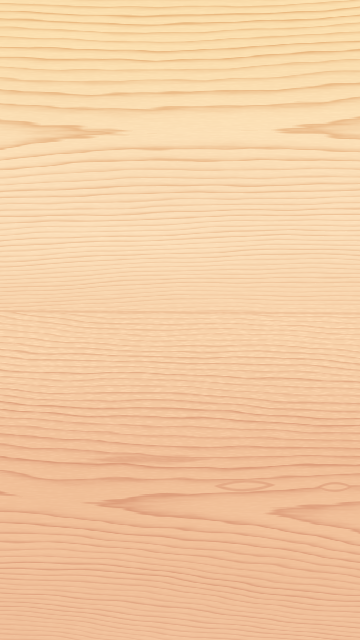
Give the GLSL for this texture, as a WebGL 1 fragment shader.

```glsl
precision highp float;
// Two pale softwood boards with horizontal growth rings and cathedral grain.
uniform vec2 u_resolution;

float hash(vec2 p) {
  p = fract(p * vec2(0.1031, 0.1173));
  p += dot(p, p.yx + 33.33);
  return fract((p.x + p.y) * p.x * 17.0);
}

// Distance to the nearest scattered cell point.
float cellular(vec2 p) {
  vec2 cell = floor(p);
  float nearest = 2.0;
  for (int j = -1; j <= 1; j++) {
    for (int i = -1; i <= 1; i++) {
      vec2 c = cell + vec2(float(i), float(j));
      vec2 point = c + vec2(hash(c + 11.0), hash(c + 47.0));
      nearest = min(nearest, distance(p, point));
    }
  }
  return nearest;
}

// Slow waviness of the grain.
float waver(vec2 p, float seed) {
  return 0.0022 * sin(p.x * 5.0 + p.y * 23.0 + seed)
       + 0.0012 * sin(p.x * 11.0 - p.y * 41.0 + seed * 2.3)
       + 0.0005 * sin(p.x * 27.0 + p.y * 90.0 + seed * 3.7);
}

// Rings crowd together away from the heart line: x = phase, y = steepness.
vec2 ringPhase(float offset, float densityAbove, float densityBelow) {
  float density = mix(densityAbove, densityBelow, step(0.0, offset));
  float d = abs(offset);
  return vec2(density * pow(d + 1e-5, 1.5), 1.5 * density * sqrt(d));
}

// Latewood darkens gradually, then stops at a crisp edge.
float ringInk(float phase, float steepness, float pixel, float seed) {
  float f = fract(phase);
  float edge = clamp(steepness * pixel * 1.1, 0.1, 0.45);
  float line = pow(f, 5.0) * (1.0 - smoothstep(1.0 - edge, 1.0, f));
  float strength = 0.65 + 0.7 * hash(vec2(floor(phase), seed));
  float crowding = mix(1.0, 0.8, smoothstep(50.0, 160.0, steepness));
  return (line * 1.45 + 0.1 * f * f) * strength * crowding;
}

// Pointed lens: 0 at its heart, 1 at its rim.
float lens(vec2 p, vec2 center, vec2 halfSize) {
  vec2 q = (p - center) / halfSize;
  return abs(q.y) + q.x * q.x;
}

vec3 boardTone(float y) {
  vec3 tone = mix(vec3(0.985, 0.875, 0.685), vec3(0.985, 0.872, 0.725),
                  smoothstep(0.0, 0.36, y));
  tone = mix(tone, vec3(0.972, 0.825, 0.668), smoothstep(0.36, 0.54, y));
  tone = mix(tone, vec3(0.947, 0.755, 0.600), smoothstep(0.53, 0.73, y));
  return mix(tone, vec3(0.945, 0.758, 0.608), smoothstep(0.80, 1.0, y));
}

void main() {
  vec2 p = gl_FragCoord.xy / u_resolution;
  p.y = 1.0 - p.y;
  float pixel = 1.0 / u_resolution.y;
  float seamOffset = p.y - 0.486 - 0.004 * p.x;
  float lower = smoothstep(-pixel, pixel, seamOffset);
  float feather = cellular(p * vec2(9.0, 190.0)) - 0.5;

  // Upper board: tongues enter from both sides of a saddle.
  float upperOffset = p.y - 0.207 + 0.012 * (p.x - 0.5) + waver(p, 1.0);
  vec2 upperRing = ringPhase(upperOffset, 124.0, 205.0);
  float saddle = p.x - 0.55;
  float upperPhase = upperRing.x - 2.2 * (saddle * saddle - 0.036) + 0.17 * feather;
  float upperInk = ringInk(upperPhase, upperRing.y, pixel, 3.0);

  // Lower board: nested tongues open toward the right.
  float lowerOffset = p.y - 0.782 - 0.04 * (p.x - 0.25) + 1.5 * waver(p, 4.0);
  vec2 lowerRing = ringPhase(lowerOffset, 145.0, 210.0);
  float reach = sqrt((p.x - 0.14) * (p.x - 0.14) + 0.008) - 0.142;
  float lowerPhase = lowerRing.x - 2.2 * reach + 0.17 * feather;
  float lowerInk = ringInk(lowerPhase, lowerRing.y, pixel, 8.0);

  // Dark spindle and small pale eyes in the lower board.
  vec2 bent = p + vec2(0.0, waver(p, 2.0));
  float spindle = lens(bent, vec2(0.41, 0.719), vec2(0.20, 0.008)) + 0.5 * feather;
  lowerInk = max(lowerInk, 0.55 * (1.0 - smoothstep(0.35, 1.1, spindle)));
  for (int i = 0; i < 2; i++) {
    float n = float(i);
    float eye = lens(bent, vec2(0.68 + 0.25 * n, 0.757 + 0.003 * n),
                     vec2(0.075 - 0.03 * n, 0.0065));
    lowerInk *= smoothstep(0.6, 1.0, eye);
    lowerInk = max(lowerInk, 0.6 * (1.0 - smoothstep(0.1, 0.5, abs(eye - 1.0))));
  }

  float ink = mix(upperInk, lowerInk, lower);
  float seam = 1.0 - smoothstep(0.0006, 0.0028, abs(seamOffset));
  ink = max(ink, 0.5 * seam);

  // Short pale flecks, fibres and faint broad shading.
  float fleck = 1.0 - smoothstep(0.08, 0.42, cellular(p * vec2(32.0, 270.0)));
  float fleckZone = smoothstep(0.46, 0.51, p.y) * (1.0 - smoothstep(0.6, 0.8, p.y));
  float fibre = cellular(p * vec2(14.0, 330.0) + 70.0) - 0.5;
  float shade = sin(p.x * 4.0 + p.y * 9.0) * sin(p.y * 31.0 - p.x * 2.0);

  vec3 latewood = mix(vec3(0.065, 0.145, 0.175), vec3(0.085, 0.15, 0.13),
                      smoothstep(0.3, 0.75, p.y));
  vec3 color = boardTone(p.y) - latewood * ink;
  color += vec3(0.7, 1.0, 1.1) * fleck * (0.008 + 0.022 * fleckZone);
  color += vec3(0.6, 1.0, 1.1) * (0.014 * fibre + 0.005 * shade);
  gl_FragColor = vec4(clamp(color, 0.0, 1.0), 1.0);
}
```
